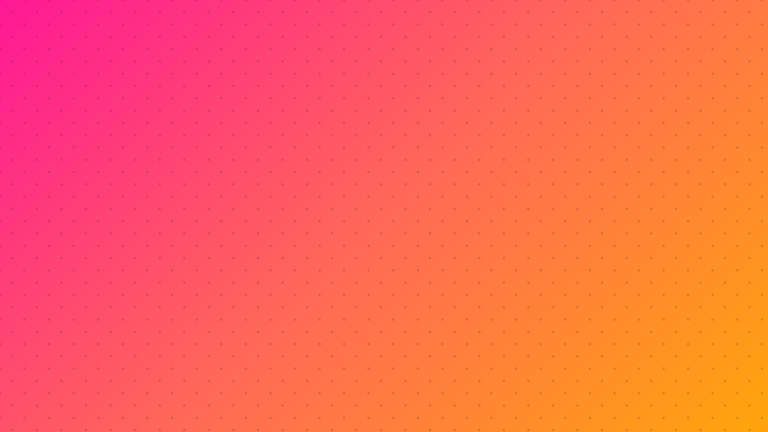
Write a Shadertoy shader that draws this background.

```glsl
const vec3 PINK   = vec3(1.0, 0.095, 0.585);
const vec3 CORAL  = vec3(1.0, 0.410, 0.345);
const vec3 ORANGE = vec3(1.0, 0.650, 0.040);
const vec3 DOT_COLOR = vec3(0.12, 0.05, 0.12);

const float DOT_OPACITY = 0.15;
const float DOT_RADIUS  = 0.0029;   // in canvas heights
const float DOT_SPACING = 0.05689;  // in canvas heights

// Three-stop ramp along the diagonal, t from 0 to 1
vec3 diagonalRamp(float t) {
    return t < 0.5 ? mix(PINK, CORAL, 2.0 * t)
                   : mix(CORAL, ORANGE, 2.0 * t - 1.0);
}

// Distance to the nearest point of a square lattice through the origin
float latticeDistance(vec2 p, float spacing) {
    return length(p - spacing * round(p / spacing));
}

void mainImage(out vec4 fragColor, in vec2 fragCoord) {
    float pixel = 1.0 / iResolution.y;
    float aspect = iResolution.x * pixel;

    // Position in canvas heights, measured from the top left corner
    vec2 p = vec2(fragCoord.x, iResolution.y - fragCoord.y) * pixel;

    // Background gradient at 45 degrees
    vec3 color = diagonalRamp((p.x + p.y) / (aspect + 1.0));

    // Staggered dots: two lattices shifted by half a cell
    float dist = min(latticeDistance(p, DOT_SPACING),
                     latticeDistance(p - 0.5 * DOT_SPACING, DOT_SPACING));
    float dots = 1.0 - smoothstep(-0.75 * pixel, 0.75 * pixel, dist - DOT_RADIUS);
    color = mix(color, DOT_COLOR, DOT_OPACITY * dots);

    fragColor = vec4(color, 1.0);
}
```
